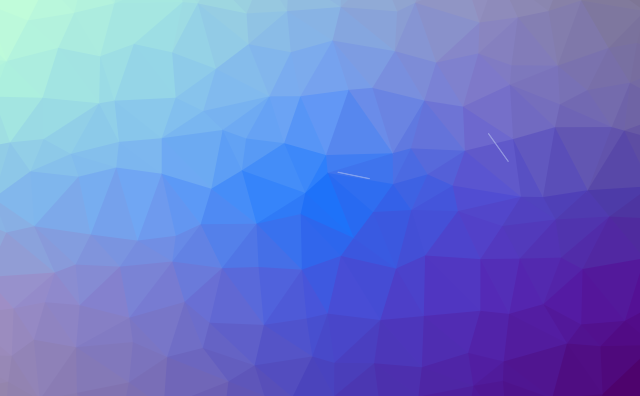
A Shadertoy shader for this background:

```glsl
// Low-poly mesh of flat triangles, mint through vivid blue to deep violet.

const float ROWS = 9.3;     // mesh cells along the canvas height
const float JITTER = 0.74;  // vertex scatter, in cells

vec2 hash2(vec2 cell) {
    vec3 q = fract(cell.xyx * vec3(0.1031, 0.1030, 0.0973));
    q += dot(q, q.yzx + 33.33);
    return fract((q.xx + q.yz) * q.zy);
}

float cross2(vec2 a, vec2 b) { return a.x * b.y - a.y * b.x; }

vec2 meshVertex(vec2 cell) {
    return cell + (hash2(cell + 17.0) - 0.5) * JITTER;
}

// Piecewise blend of five evenly spaced colours.
vec3 ramp(vec3 a, vec3 b, vec3 c, vec3 d, vec3 e, float t) {
    t = clamp(t, 0.0, 1.0) * 4.0;
    vec3 col = mix(a, b, clamp(t, 0.0, 1.0));
    col = mix(col, c, clamp(t - 1.0, 0.0, 1.0));
    col = mix(col, d, clamp(t - 2.0, 0.0, 1.0));
    return mix(col, e, clamp(t - 3.0, 0.0, 1.0));
}

// Smooth colour field: horizontal ramps blended from bottom to top.
vec3 colourField(vec2 uv) {
    vec3 bottom = ramp(vec3(0.58, 0.52, 0.68), vec3(0.47, 0.42, 0.70),
        vec3(0.29, 0.25, 0.72), vec3(0.31, 0.10, 0.60), vec3(0.30, 0.00, 0.40), uv.x);
    vec3 lower = ramp(vec3(0.62, 0.56, 0.78), vec3(0.47, 0.48, 0.82),
        vec3(0.27, 0.33, 0.86), vec3(0.33, 0.17, 0.72), vec3(0.33, 0.06, 0.58), uv.x);
    vec3 middle = ramp(vec3(0.52, 0.73, 0.92), vec3(0.42, 0.63, 0.96),
        vec3(0.10, 0.46, 0.99), vec3(0.32, 0.30, 0.82), vec3(0.30, 0.22, 0.63), uv.x);
    vec3 upper = ramp(vec3(0.67, 0.94, 0.87), vec3(0.55, 0.80, 0.92),
        vec3(0.43, 0.62, 0.96), vec3(0.48, 0.46, 0.80), vec3(0.45, 0.41, 0.65), uv.x);
    vec3 top = ramp(vec3(0.77, 1.00, 0.85), vec3(0.65, 0.91, 0.88),
        vec3(0.56, 0.72, 0.88), vec3(0.57, 0.56, 0.75), vec3(0.49, 0.46, 0.58), uv.x);
    return ramp(bottom, lower, middle, upper, top, uv.y);
}

// Signed distance to the line a-b, positive on its left.
float edgeDistance(vec2 p, vec2 a, vec2 b) {
    return cross2(b - a, p - a) / length(b - a);
}

// Premultiplied flat colour and coverage of one counterclockwise triangle.
vec4 triangle(vec2 p, vec2 a, vec2 b, vec2 c, float pixel, float aspect) {
    float d = min(edgeDistance(p, a, b), min(edgeDistance(p, b, c), edgeDistance(p, c, a)));
    float cover = clamp(0.5 + d / pixel, 0.0, 1.0);
    if (cover <= 0.0) return vec4(0.0);
    vec2 centre = (a + b + c) / (3.0 * ROWS);
    return vec4(colourField(centre / vec2(aspect, 1.0)), 1.0) * cover;
}

// Quad split along its Delaunay diagonal.
vec4 splitQuad(vec2 p, vec2 cell, float pixel, float aspect) {
    vec2 a = meshVertex(cell);
    vec2 b = meshVertex(cell + vec2(1.0, 0.0));
    vec2 c = meshVertex(cell + vec2(1.0, 1.0));
    vec2 d = meshVertex(cell + vec2(0.0, 1.0));
    float angleSum = cross2(c - b, a - b) * dot(a - d, c - d)
                   + dot(c - b, a - b) * cross2(a - d, c - d);
    if (angleSum >= 0.0)
        return triangle(p, a, b, c, pixel, aspect) + triangle(p, a, c, d, pixel, aspect);
    return triangle(p, a, b, d, pixel, aspect) + triangle(p, b, c, d, pixel, aspect);
}

float hairline(vec2 p, vec2 a, vec2 b, float width, float pixel) {
    vec2 ab = b - a;
    float d = length(p - a - ab * clamp(dot(p - a, ab) / dot(ab, ab), 0.0, 1.0));
    return 1.0 - smoothstep(width, width + pixel, d);
}

void mainImage(out vec4 fragColor, in vec2 fragCoord) {
    float aspect = iResolution.x / iResolution.y;
    float pixel = 1.0 / iResolution.y;
    vec2 p = fragCoord * pixel;

    // Gather the triangles around this point.
    vec2 meshPoint = p * ROWS;
    vec4 sum = vec4(0.0);
    for (int j = -1; j <= 1; j++)
        for (int i = -1; i <= 1; i++)
            sum += splitQuad(meshPoint, floor(meshPoint) + vec2(i, j), pixel * ROWS, aspect);
    vec3 col = sum.rgb / max(sum.a, 0.001);

    // Two pale seams.
    float seam = max(hairline(p, vec2(0.854, 0.565), vec2(0.932, 0.549), 0.0004, pixel),
                     hairline(p, vec2(1.234, 0.662), vec2(1.283, 0.593), 0.0004, pixel));
    col = mix(col, vec3(0.75, 0.80, 0.95), 0.5 * seam);
    fragColor = vec4(col, 1.0);
}
```
